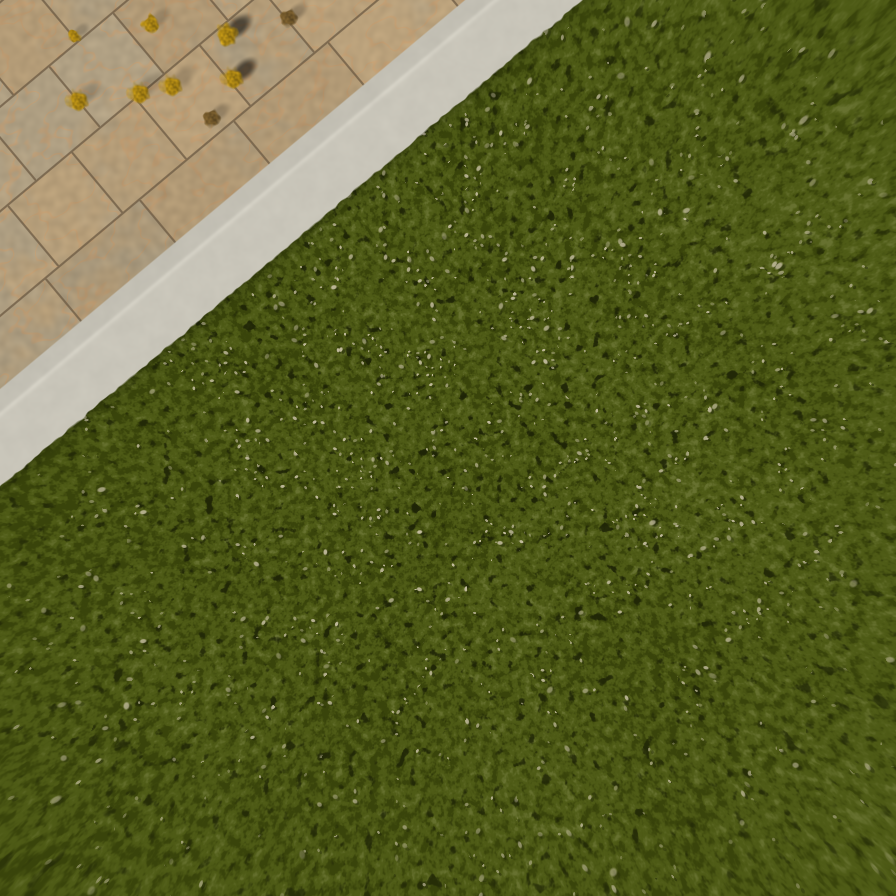
Write a WebGL 2 fragment shader that draws this texture.

```glsl
#version 300 es
precision highp float;
// A lawn scattered with pale petals, cut by a diagonal stone curb with paving beyond it.
// Signed distance across the curb picks the material; gradient noise gives the turf and
// stone their grain, and jittered cells scatter the petals. Turf streaks towards the corners.
uniform vec2 u_resolution;
out vec4 fragColor;

const vec2 ALONG = vec2(0.767, 0.6415);    // direction of the curb
const vec2 ACROSS = vec2(-0.6415, 0.767);  // from lawn to paving
const float LAWN_EDGE = 0.350;
const float BEVEL = 0.412;
const float PAVING_EDGE = 0.434;
const float ROW_ONE = 0.4965;              // joints parallel to the curb
const float ROW_HEIGHT = 0.0895;
const float JOINT_HALF = 0.0004;
const float TURF_SCALE = 112.0;
const float PIT_SCALE = 96.0;
const float PETAL_SCALE = 80.0;
const float PETAL_DENSITY = 0.23;
const float STREAK = 0.55;

const vec3 GRASS_DEEP = vec3(0.10, 0.12, 0.02);
const vec3 GRASS_DARK = vec3(0.225, 0.268, 0.042);
const vec3 GRASS_MID = vec3(0.305, 0.355, 0.085);
const vec3 GRASS_LIGHT = vec3(0.42, 0.46, 0.205);
const vec3 PETAL = vec3(0.78, 0.75, 0.64);
const vec3 CURB = vec3(0.785, 0.772, 0.725);
const vec3 STONE = vec3(0.71, 0.615, 0.47);
const vec3 STONE_GREY = vec3(0.67, 0.61, 0.50);
const vec3 STONE_RUST = vec3(0.76, 0.59, 0.41);
const vec3 JOINT = vec3(0.42, 0.35, 0.26);
const vec3 BLOOM = vec3(0.72, 0.56, 0.08);
const vec3 BLOOM_DRY = vec3(0.48, 0.37, 0.18);

vec2 hash2(vec2 p) {
  vec3 h = fract(p.xyx * vec3(0.1031, 0.1030, 0.0973));
  h += dot(h, h.yzx + 33.33);
  return fract((h.xx + h.yz) * h.zy);
}

float corner(vec2 cell, vec2 offset) {
  return dot(hash2(cell) * 2.0 - 1.0, offset);
}

float gradientNoise(vec2 p) {
  vec2 i = floor(p), f = p - i;
  vec2 u = f * f * f * (f * (f * 6.0 - 15.0) + 10.0);
  vec2 e = vec2(1.0, 0.0);
  return mix(mix(corner(i, f), corner(i + e, f - e), u.x),
             mix(corner(i + e.yx, f - e.yx), corner(i + 1.0, f - 1.0), u.x), u.y);
}

float fbm(vec2 p) {
  float sum = 0.0, gain = 1.0;
  for (int i = 0; i < 3; i++) {
    sum += gain * gradientNoise(p);
    p = mat2(1.6, 1.2, -1.2, 1.6) * p + 7.3;
    gain *= 0.6;
  }
  return sum;
}

// One jittered, randomly turned ellipse per cell
float petals(vec2 p, float density) {
  vec2 cell = floor(p), jitter = hash2(cell), pick = hash2(cell + 91.0);
  vec2 v = p - cell - 0.5 - (jitter - 0.5) * 0.35;
  float a = pick.y * 6.283;
  v = mat2(cos(a), -sin(a), sin(a), cos(a)) * v;
  float radius = mix(0.16, 0.36, jitter.x * jitter.x);
  float shape = 1.0 - smoothstep(0.5, 1.15, length(v * vec2(1.0, 1.45)) / radius);
  return shape * step(pick.x, density) * mix(0.4, 1.0, jitter.y);
}

vec3 lawn(vec2 uv) {
  vec2 v = uv - 0.5;
  float r2 = dot(v, v);
  vec2 q = v * (1.0 - STREAK * r2) + 3.0;
  float grain = fbm(q * TURF_SCALE) + 0.25 * gradientNoise(q * 38.0);
  float patches = gradientNoise(uv * 6.0) + 0.5 * gradientNoise(uv * 15.0);
  float tone = grain * (1.1 - 0.5 * r2) + patches * 0.2 + 0.16 * (uv.x - 0.5);
  vec3 col = mix(GRASS_DARK, GRASS_MID, smoothstep(-0.36, 0.12, tone));
  col = mix(col, GRASS_LIGHT, 0.85 * smoothstep(0.12, 0.75, tone));
  float pits = smoothstep(0.2, 0.46, gradientNoise(q * PIT_SCALE + 19.0) - 0.3 * grain);
  col = mix(col, GRASS_DEEP, pits * (0.85 - r2));
  // Petals gather in drifts over the middle and upper right, each with a small shadow
  float drift = exp(-5.0 * dot(uv - vec2(0.56, 0.59), uv - vec2(0.56, 0.59)));
  float clump = smoothstep(-0.2, 0.55, fbm(uv * 16.0));
  float density = PETAL_DENSITY * (0.07 + 1.15 * drift * clump + 0.15 * clump);
  float cover = 0.0, shadow = 0.0;
  for (int i = 0; i < 3; i++) {
    float k = float(i);
    vec2 p = q * (PETAL_SCALE + 17.0 * k) + k * 31.7;
    cover = max(cover, petals(p, density));
    shadow = max(shadow, petals(p - vec2(0.22, -0.16), density));
  }
  col = mix(col, GRASS_DEEP, shadow * 0.5);
  return mix(col, PETAL, cover * (1.0 - 1.1 * r2));
}

vec3 paving(vec2 uv, float t, float d, float px) {
  float row = d < ROW_ONE ? 0.0 : 1.0 + floor((d - ROW_ONE) / ROW_HEIGHT);
  float span = row < 0.5 ? 0.137 : 0.093;
  float start = row < 0.5 ? 0.481 : 0.501 + 0.042 * (row - 1.0);
  float s = (t - start) / span;
  float fromRow = d < ROW_ONE + 0.5 * ROW_HEIGHT ? abs(d - ROW_ONE)
    : abs(fract((d - ROW_ONE) / ROW_HEIGHT + 0.5) - 0.5) * ROW_HEIGHT;
  float gap = min(fromRow, abs(fract(s + 0.5) - 0.5) * span);
  vec2 id = hash2(vec2(floor(s), row) + 5.0);
  float clouds = fbm(uv * 14.0 + id * 20.0);
  vec3 col = mix(STONE, STONE_GREY, smoothstep(-0.3, 0.5, clouds + id.x - 0.5));
  float vein = 1.0 - smoothstep(0.0, 0.07, abs(fbm(vec2(t, d) * vec2(16.0, 24.0) + id * 9.0)));
  col = mix(col, STONE_RUST, 0.5 * vein);
  col *= 0.97 + 0.06 * id.y + 0.09 * gradientNoise(uv * 90.0);
  return mix(col, JOINT, 0.75 * (1.0 - smoothstep(JOINT_HALF, JOINT_HALF + 1.4 * px, gap)));
}

// A ragged bloom and the soft shadow up and right of it
vec3 bloom(vec3 col, vec2 v, float radius, vec3 tint, float shade) {
  float ragged = length(v) + 0.006 * gradientNoise(v * 130.0 + radius * 900.0);
  vec2 w = mat2(0.77, -0.64, 0.64, 0.77) * (v - radius * vec2(1.1, 0.8));
  col *= 1.0 - shade * (1.0 - smoothstep(0.4, 1.3, length(w * vec2(0.7, 1.2)) / radius));
  vec3 lit = tint * (0.9 + 0.35 * gradientNoise(v * 260.0) - 10.0 * v.x);
  return mix(col, lit, 1.0 - smoothstep(radius * 0.7, radius * 1.15, ragged));
}

void main() {
  vec2 uv = gl_FragCoord.xy / u_resolution;
  float px = 1.0 / min(u_resolution.x, u_resolution.y);
  float t = dot(uv, ALONG), d = dot(uv, ACROSS);

  // Curb with a bright bevel line
  vec3 curb = CURB * (1.0 + 0.025 * fbm(uv * 40.0));
  curb *= 1.0 - 0.03 * smoothstep(BEVEL, BEVEL + 0.004, d);
  curb += 0.04 * exp(-pow((d - BEVEL) / 0.003, 2.0));

  // Paving with fallen blooms: an upper row, a lower row and a dry pair
  vec3 stone = paving(uv, t, d, px);
  for (int i = 0; i < 9; i++) {
    float k = float(i), j = k - 3.0, m = k - 7.0;
    vec2 at = vec2(0.083 + 0.085 * k, 0.961 + 0.012 * sin(1.57 * k));
    if (i > 2) at = vec2(0.087 + 0.0577 * j + 0.0125 * sin(2.09 * j), 0.888 + 0.0083 * j);
    if (i > 6) at = vec2(0.322 - 0.086 * m, 0.98 - 0.112 * m);
    float size = i < 3 ? 0.007 + 0.0025 * k : i < 7 ? 0.0115 : 0.009;
    float shade = (i > 6 ? 0.2 : 0.15) + 0.4 * step(0.24, at.x) * step(float(i), 6.0);
    stone = bloom(stone, uv - at, size, i > 6 ? BLOOM_DRY : BLOOM, shade);
  }

  // Ragged turf against the curb, with a thin dark contact line
  float edge = d - LAWN_EDGE + 0.003 * gradientNoise(uv * 95.0);
  vec3 col = lawn(uv) * (1.0 - 0.22 * exp(-max(-edge, 0.0) / 0.007));
  col = mix(col, curb, smoothstep(-px, px, edge));
  col = mix(col, stone, smoothstep(-px, px, d - PAVING_EDGE));
  fragColor = vec4(col, 1.0);
}
```
